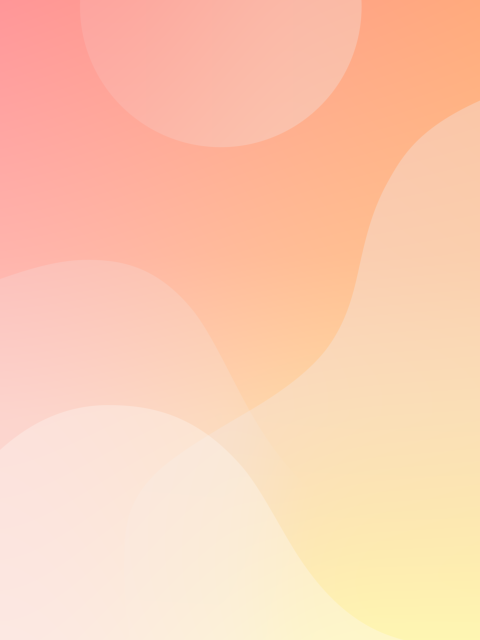
A WebGL 1 fragment shader for this background:

```glsl
precision highp float;
// Soft pastel backdrop: a pink, orange and yellow gradient under four
// translucent shapes. A disc, two hills and a side wave, whose outlines are
// cubic Hermite curves, are blended over the gradient with fading opacity.

uniform vec2 u_resolution;

// Design space: x runs 0..ASPECT, y runs 0..1 upward
const float ASPECT = 0.75;

// Gradient colours at the left and right sides, top to bottom
const vec3 TOP_L = vec3(1.0, 0.588, 0.596);
const vec3 TOP_R = vec3(1.0, 0.667, 0.490);
const vec3 MID_L = vec3(1.0, 0.706, 0.675);
const vec3 MID_R = vec3(1.0, 0.753, 0.549);
const vec3 LOW_L = vec3(1.0, 0.808, 0.769);
const vec3 LOW_R = vec3(0.996, 0.855, 0.627);
const vec3 BASE_L = vec3(1.0, 0.863, 0.824);
const vec3 BASE_R = vec3(1.0, 0.965, 0.690);
const float MID_Y = 0.60;
const float LOW_Y = 0.35;

// Veil colours and strengths
const vec3 MIST = vec3(0.940, 0.930, 0.945);
const vec3 CREAM = vec3(0.988, 0.973, 0.957);
const float BACK_ALPHA = 0.20;
const float FRONT_ALPHA = 0.35;
const float WAVE_ALPHA = 0.33;

const vec2 DISC_CENTER = vec2(0.345, 0.990);
const float DISC_RADIUS = 0.220;

// Curve knots: position along the axis, height, slope
const vec3 BACK_A = vec3(0.0, 0.564, 0.35);
const vec3 BACK_B = vec3(0.137, 0.594, 0.0);
const vec3 BACK_C = vec3(0.299, 0.518, -1.2);
const vec3 BACK_D = vec3(0.388, 0.362, -1.8);
const vec3 BACK_E = vec3(0.547, 0.193, -0.5);

const vec3 FRONT_A = vec3(0.0, 0.297, 0.9);
const vec3 FRONT_B = vec3(0.169, 0.367, 0.0);
const vec3 FRONT_C = vec3(0.378, 0.271, -1.15);
const vec3 FRONT_D = vec3(0.456, 0.147, -1.65);
const vec3 FRONT_E = vec3(0.690, -0.010, -0.1);

// The wave runs upward: its axis is y and its height is x
const vec3 WAVE_A = vec3(0.0, 0.204, -0.2);
const vec3 WAVE_B = vec3(0.115, 0.194, 0.0);
const vec3 WAVE_C = vec3(0.275, 0.260, 1.25);
const vec3 WAVE_D = vec3(0.359, 0.391, 1.7);
const vec3 WAVE_E = vec3(0.460, 0.514, 0.7);
const vec3 WAVE_F = vec3(0.577, 0.560, 0.22);
const vec3 WAVE_G = vec3(0.714, 0.605, 0.55);
const vec3 WAVE_H = vec3(0.857, 0.784, 2.6);
const vec3 WAVE_I = vec3(1.0, 1.2, 2.9);

// Cubic Hermite span between two knots: returns height and slope
vec2 span(float x, vec3 a, vec3 b) {
  float w = b.x - a.x;
  float t = clamp((x - a.x) / w, 0.0, 1.0);
  float rise = b.y - a.y;
  float c2 = 3.0 * rise - w * (2.0 * a.z + b.z);
  float c3 = w * (a.z + b.z) - 2.0 * rise;
  float height = a.y + t * (w * a.z + t * (c2 + t * c3));
  float slope = a.z + t * (2.0 * c2 + 3.0 * t * c3) / w;
  return vec2(height, slope);
}

vec2 curve(float x, vec3 a, vec3 b, vec3 c, vec3 d, vec3 e) {
  if (x < b.x) return span(x, a, b);
  if (x < c.x) return span(x, b, c);
  if (x < d.x) return span(x, c, d);
  return span(x, d, e);
}

// Approximate signed distance to a curve, negative below it
float curveDistance(float height, vec2 c) {
  return (height - c.x) / sqrt(1.0 + c.y * c.y);
}

// Antialiased coverage of the negative side of a distance
float coverage(float dist) {
  float pixel = 1.0 / min(u_resolution.x / ASPECT, u_resolution.y);
  return 1.0 - smoothstep(-0.75 * pixel, 0.75 * pixel, dist);
}

vec3 sideGradient(float y, vec3 base, vec3 low, vec3 mid, vec3 top) {
  vec3 c = mix(base, low, clamp(y / LOW_Y, 0.0, 1.0));
  c = mix(c, mid, clamp((y - LOW_Y) / (MID_Y - LOW_Y), 0.0, 1.0));
  return mix(c, top, clamp((y - MID_Y) / (1.0 - MID_Y), 0.0, 1.0));
}

void main() {
  vec2 uv = gl_FragCoord.xy / u_resolution;
  vec2 p = uv * vec2(ASPECT, 1.0);

  // Background gradient, with the yellow spreading wider near the bottom
  vec3 left = sideGradient(p.y, BASE_L, LOW_L, MID_L, TOP_L);
  vec3 right = sideGradient(p.y, BASE_R, LOW_R, MID_R, TOP_R);
  vec3 color = mix(left, right, mix(smoothstep(0.0, 0.8, uv.x), uv.x, uv.y));

  // Disc, fainter toward its left side
  float disc = coverage(length(p - DISC_CENTER) - DISC_RADIUS);
  color = mix(color, MIST, disc * mix(0.13, 0.30, smoothstep(0.12, 0.5, p.x)));

  // Back hill, fading out where it meets the wave
  vec2 back = curve(p.x, BACK_A, BACK_B, BACK_C, BACK_D, BACK_E);
  float backFade = 1.0 - smoothstep(0.34, 0.50, p.x);
  color = mix(color, MIST, coverage(curveDistance(p.y, back)) * BACK_ALPHA * backFade);

  // Side wave, dissolving into the yellow below
  vec2 wave = p.y < WAVE_E.x ? curve(p.y, WAVE_A, WAVE_B, WAVE_C, WAVE_D, WAVE_E)
                             : curve(p.y, WAVE_E, WAVE_F, WAVE_G, WAVE_H, WAVE_I);
  float waveFade = mix(0.12, 1.0, smoothstep(0.0, 0.5, p.y));
  color = mix(color, MIST, coverage(-curveDistance(p.x, wave)) * WAVE_ALPHA * waveFade);

  // Front hill
  vec2 front = curve(p.x, FRONT_A, FRONT_B, FRONT_C, FRONT_D, FRONT_E);
  color = mix(color, CREAM, coverage(curveDistance(p.y, front)) * FRONT_ALPHA);

  gl_FragColor = vec4(color, 1.0);
}
```
